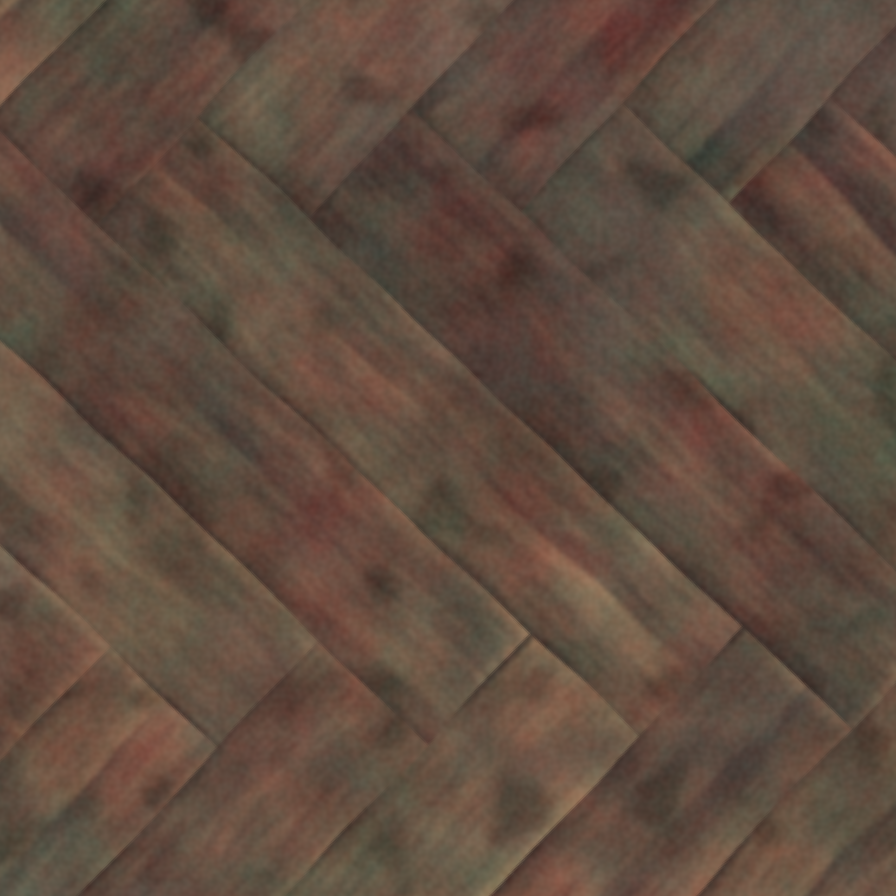
This texture is drawn by a WebGL 1 fragment shader. Its source:

```glsl
precision highp float;

uniform vec2 u_resolution;

const float PLANKS = 6.0;       // plank widths per canvas side
const float PLANK_LENGTH = 5.0; // in plank widths
const float BLUR = 0.0017;      // softness in canvas units

const vec3 DARK_WOOD = vec3(0.300, 0.235, 0.208);
const vec3 TAN_WOOD = vec3(0.480, 0.388, 0.304);
const vec3 GREY_WEAR = vec3(0.330, 0.292, 0.272);
const vec3 RED_SHIFT = vec3(0.075, -0.045, -0.030);
const vec3 SEAM = vec3(0.235, 0.185, 0.165);
const vec3 RIM = vec3(0.085, 0.066, 0.042);

float hash(vec2 p) {
  return fract(sin(dot(p, vec2(127.1, 311.7))) * 43758.5);
}

vec2 gradient(vec2 cell) {
  float angle = 6.2832 * hash(cell);
  return vec2(cos(angle), sin(angle));
}

float gradientNoise(vec2 p) {
  vec2 i = floor(p), f = fract(p);
  vec2 w = f * f * f * (f * (f * 6.0 - 15.0) + 10.0);
  vec2 e = vec2(1.0, 0.0);
  float low = mix(dot(gradient(i), f), dot(gradient(i + e), f - e), w.x);
  float high = mix(dot(gradient(i + e.yx), f - e.yx), dot(gradient(i + 1.0), f - 1.0), w.x);
  return mix(low, high, w.y);
}

// Returns position along, position across, lane index and plank seed
vec4 herringbone(vec2 p) {
  float period = 2.0 * PLANK_LENGTH;
  vec2 cell = floor(p);
  float stair = cell.x - cell.y - 2.0;
  float block = floor(stair / period);
  if (stair - block * period < PLANK_LENGTH) {
    float along = p.x - cell.y - 2.0 - block * period;
    return vec4(along, fract(p.y), cell.y, hash(vec2(cell.y, block)));
  }
  float start = cell.x - 1.0 - (block + 1.0) * period;
  return vec4(p.y - start, fract(p.x), cell.x, hash(vec2(cell.x + 40.0, block)));
}

// Streaks and fibres that run along the plank
float grainTone(vec2 q, float seed) {
  vec2 shift = vec2(seed * 91.0, seed * 37.0);
  float streaks = gradientNoise(q * vec2(0.6, 4.0) + shift);
  float fibres = gradientNoise(q * vec2(2.0, 13.0) + shift.yx);
  float flecks = gradientNoise(q * vec2(6.0, 20.0) + shift + 9.0);
  return 0.42 * streaks + 0.30 * fibres + 0.16 * flecks;
}

// Lengthwise split: pale lower strip, dark groove above a thin bright lip
float splitTone(vec2 q, float lane, float seed) {
  float mask = 1.0 - step(1.5, mod(lane + 1.0, 4.0));
  float d = q.y - 0.54 - 0.10 * gradientNoise(vec2(q.x * 0.7, seed * 20.0));
  float fade = clamp(0.7 + 1.6 * gradientNoise(vec2(q.x * 0.9, seed * 33.0)), 0.2, 1.2);
  float strip = smoothstep(-0.5, -0.02, d) * (1.0 - smoothstep(-0.02, 0.03, d));
  float groove = smoothstep(-0.01, 0.04, d) * (1.0 - smoothstep(0.04, 0.30, d));
  return mask * fade * (0.24 * strip - 0.28 * groove);
}

// Dark joint and shadow on one side of each edge, worn rim on the other
vec3 shadeEdges(vec3 color, vec2 q, float jointWear, float rimWear) {
  float nearGap = min(q.x, q.y);
  float nearRim = min(PLANK_LENGTH - q.x, 1.0 - q.y);
  float gap = 1.0 - smoothstep(0.0, 0.065, nearGap);
  float shadow = 1.0 - smoothstep(0.0, 0.30, nearGap);
  float rim = 1.0 - smoothstep(0.0, 0.12, nearRim);
  color *= 1.0 - 0.12 * shadow * (0.4 + jointWear);
  color += RIM * rim * rimWear;
  return mix(color, SEAM, 0.8 * gap * jointWear);
}

vec3 woodFloor(vec2 uv) {
  // Axes run down-right and up-right, turned slightly off the diagonal
  vec2 fromTop = vec2(uv.x, 1.0 - uv.y);
  vec2 turned = vec2(dot(fromTop, vec2(0.728, 0.686)), dot(fromTop, vec2(0.686, -0.728)));
  vec2 p = turned * PLANKS + vec2(0.5, 0.65);
  p += 0.04 * vec2(gradientNoise(p * 1.3), gradientNoise(p * 1.3 + 31.0));
  vec4 plank = herringbone(p);
  vec2 q = plank.xy;
  float lane = plank.z, seed = plank.w;

  // Alternating plank tones
  float evenLane = 1.0 - mod(lane, 2.0);
  float tone = 0.39 + 0.27 * evenLane + 0.24 * (seed - 0.5) + 0.05 * (q.x - 2.5);
  tone += grainTone(q, seed) + splitTone(q, lane, seed);
  vec3 color = mix(DARK_WOOD, TAN_WOOD, clamp(tone, -0.15, 1.25));

  // Reddish and olive stains, grey wear, dark blotches
  float stain = gradientNoise(p * 0.9 + seed * 13.0) + 0.6 * gradientNoise(p * 3.1 + 5.0);
  color += RED_SHIFT * (stain + 0.12 - 0.2 * evenLane);
  float farSide = smoothstep(0.6, 0.95, uv.y) * smoothstep(0.15, 0.7, uv.x);
  float wear = gradientNoise(p * 0.75 + 7.0) + 0.6 * gradientNoise(p * 2.3);
  color = mix(color, GREY_WEAR, clamp(0.8 * wear + 0.35 * farSide, 0.0, 0.55));
  color *= 1.0 + 0.26 * gradientNoise(p * 0.6 + 3.0) + 0.16 * gradientNoise(p * 2.7 + 43.0);
  color *= 1.0 - 0.2 * smoothstep(0.22, 0.5, gradientNoise(p * 2.1 + seed * 57.0));

  float nearSide = 1.0 - 0.6 * smoothstep(0.65, 0.95, uv.y);
  float jointWear = nearSide * clamp(0.5 + 1.8 * gradientNoise(p * 1.4 + 19.0), 0.05, 1.0);
  float rimWear = nearSide * clamp(0.5 + 1.8 * gradientNoise(p * 1.1 + 73.0), 0.05, 1.0);
  return shadeEdges(color, q, jointWear, rimWear);
}

// Fine speckle with a slight tint
vec3 speckle(vec2 uv) {
  float light = gradientNoise(uv * 140.0) + 0.9 * gradientNoise(uv * 70.0);
  float tint = gradientNoise(uv * 52.0 + 60.0) + 0.6 * gradientNoise(uv * 110.0 + 90.0);
  return 0.026 * light + 0.022 * tint * vec3(1.0, -0.6, -0.5);
}

void main() {
  vec2 uv = gl_FragCoord.xy / u_resolution;
  vec3 color = vec3(0.0);
  for (int k = 0; k < 9; k++) {
    vec2 tap = vec2(mod(float(k), 3.0), floor(float(k) / 3.0)) - 1.0;
    color += woodFloor(uv + BLUR * tap);
  }
  gl_FragColor = vec4(color / 9.0 + speckle(uv), 1.0);
}
```
